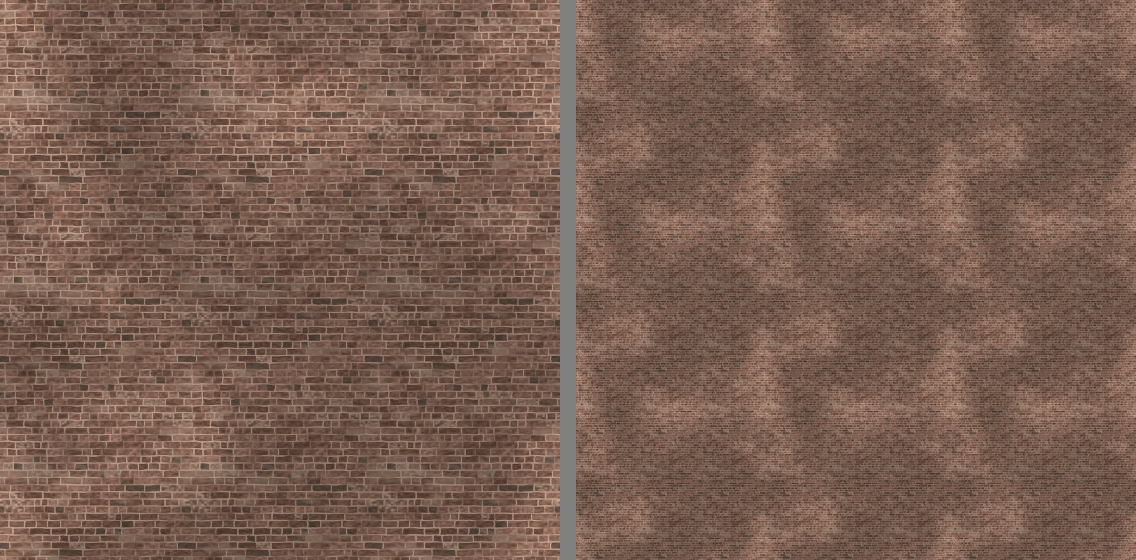
Left, the tile; right, the same tile 3 across and 3 down.
Write a Shadertoy shader that draws this texture.

```glsl
// Weathered red-brown brick wall: a repeating block of uneven courses under broad grime.

const float TILES = 3.0;          // repeats of the block, across and down
const float ROWS = 26.0;          // courses per block
const float STRETCHERS = 10.0;    // long bricks per course
const float HEADERS = 18.0;       // short bricks per header course
const float HEADER_EVERY = 6.5;   // courses between header courses
const float SPLIT_CHANCE = 0.20;  // long bricks replaced by two short ones
const float JOINT = 0.098;        // half mortar width, in course heights
const float CORNER = 0.19;        // brick corner radius, in course heights
const float JITTER = 0.36;        // unevenness of the brick lengths
const float WAVER = 0.15;         // waviness of the courses
const float GRIME = 0.15;         // strength of the broad stains

const vec3 DEEP_RED = vec3(0.385, 0.272, 0.222);
const vec3 WARM_RED = vec3(0.520, 0.388, 0.333);
const vec3 CHARCOAL = vec3(0.310, 0.255, 0.215);
const vec3 PALE = vec3(0.580, 0.480, 0.420);
const vec3 MORTAR = vec3(0.675, 0.570, 0.505);

float hash(vec2 p) {
    return fract(sin(dot(p, vec2(127.1, 311.7))) * 43758.5);
}

// Wraps whole numbers into 0..n-1; the half step guards against rounding.
vec2 wrap(vec2 i, vec2 n) {
    return i - n * floor((i + 0.5) / n);
}

float wrap(float i, float n) {
    return i - n * floor((i + 0.5) / n);
}

// Value noise over the unit square that wraps after "cells" lattice steps.
float noise(vec2 uv, vec2 cells) {
    vec2 p = uv * cells;
    vec2 i = floor(p), f = fract(p);
    f = f * f * (3.0 - 2.0 * f);
    vec2 a = wrap(i, cells), b = wrap(i + 1.0, cells);
    vec2 seed = cells * 1.37;
    return mix(mix(hash(a + seed), hash(vec2(b.x, a.y) + seed), f.x),
               mix(hash(vec2(a.x, b.y) + seed), hash(b + seed), f.x), f.y);
}

float fbm(vec2 uv, vec2 cells) {
    float sum = 0.0, weight = 0.5;
    for (int k = 0; k < 4; k++) {
        sum += weight * noise(uv, cells);
        cells *= 2.0;
        weight *= 0.5;
    }
    return sum / 0.9375;
}

// Position of the upright joint i in a course of "count" bricks.
float jointAt(float i, float row, float count) {
    return i + JITTER * (hash(vec2(wrap(i, count), row + 40.0)) - 0.5);
}

// Returns distance to the brick edge in course heights, and two random values.
vec3 brickAt(vec2 uv) {
    float y = uv.y * ROWS + 0.5;  // the block starts halfway up a course
    float row = wrap(floor(y), ROWS);
    bool headerCourse = mod(row, HEADER_EVERY) < 1.0;
    float count = headerCourse ? HEADERS : STRETCHERS;

    // Alternate courses shift left and right; the block edge stays inside a brick
    float side = 2.0 * wrap(row, 2.0) - 1.0;
    float x = uv.x * count + 0.5 + side * (0.10 + 0.12 * hash(vec2(row, 7.3)));

    float cell = floor(x);
    if (x < jointAt(cell, row, count)) cell -= 1.0;
    else if (x >= jointAt(cell + 1.0, row, count)) cell += 1.0;
    float left = jointAt(cell, row, count);
    float right = jointAt(cell + 1.0, row, count);
    vec2 id = vec2(wrap(cell, count), row);

    if (!headerCourse && id.x > 0.5 && hash(id + 91.0) < SPLIT_CHANCE) {
        float middle = 0.5 * (left + right);
        if (x < middle) right = middle;
        else { left = middle; id += vec2(0.5, 0.0); }
    }
    vec2 inset = vec2(min(x - left, right - x) * ROWS / count,
                      min(fract(y), 1.0 - fract(y)));
    float edge = min(min(inset.x, inset.y),
                     CORNER - length(max(CORNER - inset, 0.0)));
    return vec3(edge, hash(id + 3.1), hash(id + 57.7));
}

void mainImage(out vec4 fragColor, in vec2 fragCoord) {
    vec2 canvas = fragCoord / iResolution.xy;
    vec2 uv = fract(canvas * TILES);
    float pixel = TILES * ROWS / iResolution.y;

    // Uneven courses and chipped brick edges
    vec2 sway = vec2(noise(uv, vec2(30.0, 52.0)), noise(uv, vec2(24.0, 26.0))) - 0.5;
    vec3 brick = brickAt(uv + WAVER * sway / ROWS);
    float grain = noise(uv, vec2(80.0, 104.0)) - 0.5;
    float edge = brick.x + 0.10 * grain;

    // Fired clay, with a few burnt and a few bleached bricks
    vec3 color = mix(DEEP_RED, WARM_RED, brick.y);
    color = mix(color, CHARCOAL, (0.75 + 0.5 * grain) * step(0.95, brick.z));
    color = mix(color, PALE, (0.55 + 0.8 * grain) * step(brick.z, 0.07));
    color *= 1.0 + 0.36 * grain + 0.22 * (noise(uv, vec2(40.0, 78.0)) - 0.5);

    // Lime smears spread along the courses
    float smear = smoothstep(0.54, 0.78, fbm(uv, vec2(6.0, 16.0)));
    color = mix(color, PALE, 0.6 * smear);

    // Mortar, crisp in places and worn in others
    float mortar = 1.0 - smoothstep(JOINT - 0.5 * pixel, JOINT + 0.5 * pixel, edge);
    float wear = mix(0.40, 1.0, smoothstep(0.25, 0.70, noise(uv, vec2(14.0, 26.0))));
    color = mix(color, MORTAR * (1.0 + 0.2 * grain), mortar * wear);

    // Broad stains across the whole wall
    float stain = smoothstep(0.25, 0.75, fbm(canvas, vec2(4.0, 5.0)));
    color *= 1.0 + GRIME * (2.0 * stain - 1.0);

    fragColor = vec4(color, 1.0);
}
```
